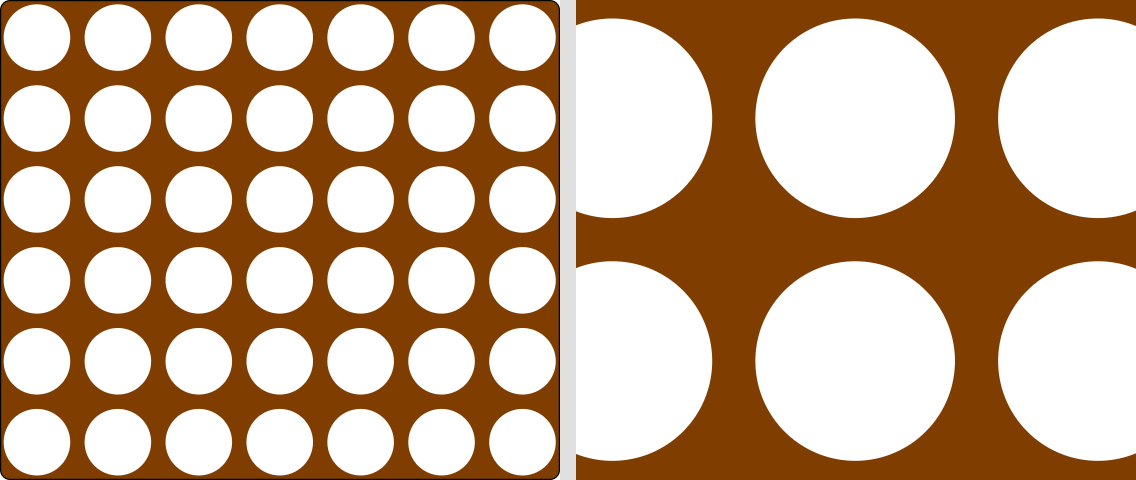
Left, the full canvas; right, a detail of the centre.
Write a WebGL 2 fragment shader that draws this pattern.

```glsl
#version 300 es
precision highp float;
// Seven by six grid of white discs on a brown panel with rounded corners
// and a thin black outline. Discs come from snapping to the nearest grid
// centre; the panel is a rounded-box distance. One unit is the canvas width.

uniform vec2 u_resolution;
out vec4 outColor;

const vec2 GRID = vec2(7.0, 6.0);            // discs across and down
const float PITCH = 0.1445;                  // spacing of disc centres
const float DISC_RADIUS = 0.0594;
const vec2 GRID_OFFSET = vec2(-0.0005, 0.0002);
const float CORNER_RADIUS = 0.018;
const float OUTLINE_WIDTH = 0.0022;

const vec3 WHITE = vec3(1.0);
const vec3 BROWN = vec3(0.5, 0.24, 0.0);
const vec3 BLACK = vec3(0.01);

// Signed distance to the nearest disc of the centred grid.
float discGrid(vec2 p) {
  vec2 middle = 0.5 * (GRID - 1.0);
  vec2 cell = clamp(floor(p / PITCH + middle + 0.5), vec2(0.0), GRID - 1.0);
  return length(p - (cell - middle) * PITCH) - DISC_RADIUS;
}

// Signed distance to a rounded box centred on the origin.
float roundedBox(vec2 p, vec2 halfSize, float radius) {
  vec2 q = abs(p) - halfSize + radius;
  return length(max(q, 0.0)) + min(max(q.x, q.y), 0.0) - radius;
}

// Antialiased coverage of the region where the distance is negative.
float coverage(float d, float pixel) {
  return clamp(0.5 - d / pixel, 0.0, 1.0);
}

void main() {
  float pixel = 1.0 / u_resolution.x;
  vec2 p = (gl_FragCoord.xy - 0.5 * u_resolution) * pixel;
  vec2 halfSize = 0.5 * u_resolution * pixel;

  float panel = roundedBox(p, halfSize, CORNER_RADIUS);
  float discs = discGrid(p - GRID_OFFSET);

  // Layers from back to front: page, outline, panel, discs.
  vec3 color = mix(WHITE, BLACK, coverage(panel, pixel));
  color = mix(color, BROWN, coverage(panel + OUTLINE_WIDTH, pixel));
  color = mix(color, WHITE, coverage(discs, pixel));
  outColor = vec4(color, 1.0);
}
```
